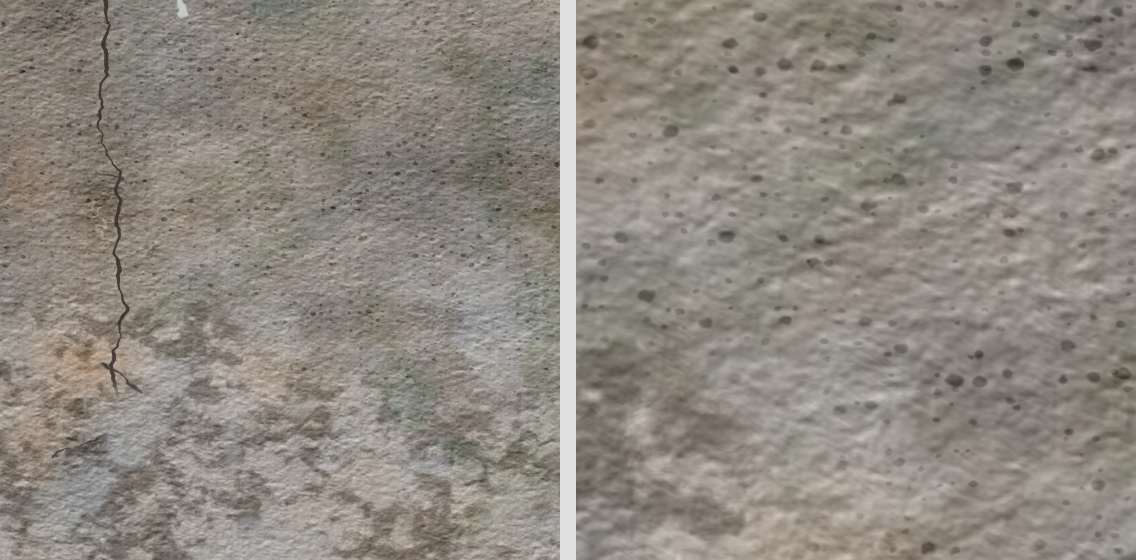
Left: the whole. Right: its middle third, enlarged.
Reproduce this texture procedurally as a Shadertoy shader.

```glsl
// Weathered concrete wall: gritty plaster above, flaking pale limewash below.
// Layered value noise gives stains, flakes and side-lit grain; a wandering
// crack, short gashes, pits and rust stains are laid on top.

float hash(vec2 p) {
    return fract(sin(dot(p, vec2(127.1, 311.7))) * 43758.5453);
}

float noise(vec2 p) {
    vec2 cell = floor(p), f = fract(p);
    f = f * f * (3.0 - 2.0 * f);
    return mix(mix(hash(cell), hash(cell + vec2(1, 0)), f.x),
               mix(hash(cell + vec2(0, 1)), hash(cell + vec2(1, 1)), f.x), f.y);
}

// Sum of octaves, scaled to 0..1
float fbm(vec2 p, int octaves) {
    float sum = 0.0, total = 0.0, amp = 0.5;
    for (int i = 0; i < octaves; i++) {
        sum += amp * noise(p);
        total += amp;
        p = p * 2.03 + vec2(17.3, 9.1);
        amp *= 0.55;
    }
    return sum / total;
}

float grainHeight(vec2 p) {
    p += 0.006 * vec2(noise(p * 40.0), noise(p * 40.0 + 31.0));
    return fbm(p * vec2(75, 125), 3);
}

float segment(vec2 p, vec2 a, vec2 b) {
    vec2 ab = b - a;
    return length(p - a - ab * clamp(dot(p - a, ab) / dot(ab, ab), 0.0, 1.0));
}

// Soft round spot, stretched by its radii
float blob(vec2 p, vec2 centre, vec2 radii) {
    vec2 d = (p - centre) / radii;
    return exp(-dot(d, d));
}

// Scattered dark pits, one candidate per cell
float pits(vec2 p, float cells, float share) {
    vec2 q = p * cells, cell = floor(q);
    vec2 centre = 0.3 + 0.4 * vec2(hash(cell + 3.7), hash(cell + 8.2));
    float radius = mix(0.1, 0.26, hash(cell + 5.1));
    float d = length((fract(q) - centre) * vec2(0.85, 1.15));
    d += 0.12 * (noise(q * 5.0) - 0.5);
    return step(hash(cell), share) * smoothstep(radius + 0.08, radius - 0.08, d);
}

void mainImage(out vec4 fragColor, in vec2 fragCoord) {
    vec2 uv = fragCoord / iResolution.xy;
    vec2 wobble = vec2(fbm(uv * 28.0, 3), fbm(uv * 28.0 + 50.0, 3)) - 0.5;
    vec2 p = uv + 0.03 * wobble;

    // Plaster: broad clouds and horizontal streaks
    float cloud = fbm(p * vec2(5, 6) + 4.0, 5) - 0.5;
    float streak = fbm(p * vec2(12, 42) + 20.0, 3) - 0.5;
    float tone = 0.525 + 0.22 * cloud + 0.12 * streak;

    // Limewash: pale flakes over a dark ground, in the lower part
    float edge = uv.y + 0.45 * (fbm(p * 5.0 + 12.0, 4) - 0.5) - 0.1 * (0.5 - uv.x);
    float worn = smoothstep(0.48, 0.3, edge);
    float broad = fbm(p * vec2(9, 12) + 7.0, 3);
    float flecks = fbm(p * vec2(38, 58) + 2.0, 4);
    float flakes = smoothstep(0.41, 0.59, 0.45 * broad + 0.55 * flecks);
    tone = mix(tone, mix(0.425, 0.645, flakes) + 0.1 * cloud, worn * 0.9);

    // Smooth grey-white patches
    float patches = smoothstep(0.56, 0.72, fbm(p * vec2(8, 9) + 33.0, 4));
    patches *= smoothstep(0.68, 0.38, uv.y);
    tone = mix(tone, 0.66, 0.75 * patches);

    // Dark stains in the corner and beside the crack
    float stain = blob(p, vec2(0.11, 0.97), vec2(0.11, 0.06))
                + 0.8 * blob(p, vec2(0.2, 0.66), vec2(0.06, 0.09))
                + 0.7 * blob(p, vec2(0.15, 0.2), vec2(0.1, 0.09))
                + 0.5 * blob(p, vec2(0.7, 0.43), vec2(0.25, 0.025));
    tone -= 0.13 * stain * (0.5 + fbm(p * 20.0, 3));

    // Grain lit from the upper left
    float relief = grainHeight(uv) - grainHeight(uv + vec2(-0.002, 0.0035));
    float rough = fbm(uv * 22.0 + 70.0, 2);
    tone += relief * (0.2 + 0.22 * rough + 0.12 * stain);
    tone += 0.09 * (fbm(uv * vec2(150, 210), 2) - 0.5);

    // Pits, mostly in the upper plaster
    float pitted = pits(uv, 60.0, 0.16) + 0.7 * pits(uv + 0.37, 105.0, 0.18);
    tone -= 0.16 * pitted * (1.0 - 0.7 * worn);

    // Hues: warm grey, cooler where pale, rusty on the left
    float warmth = 1.0 + 2.2 * (fbm(p * 6.0 + 90.0, 4) - 0.5) - 0.5 * patches;
    vec3 color = tone + warmth * vec3(0.03, 0.0, -0.03);
    float rust = blob(p, vec2(0.15, 0.34), vec2(0.07, 0.05))
               + 0.6 * blob(p, vec2(0.04, 0.68), vec2(0.04, 0.1))
               + 0.5 * blob(p, vec2(0.06, 0.24), vec2(0.09, 0.08));
    color += rust * vec3(0.03, -0.03, -0.08) * (0.4 + fbm(p * 16.0, 3));
    float moss = smoothstep(0.56, 0.7, fbm(p * 7.0 + 140.0, 3));
    color -= moss * vec3(0.05, 0.03, 0.05);

    // Crack with a lit lip, broken edges and side gashes
    float path = 0.2 + 0.05 * (noise(vec2(uv.y * 9.0, 2.0)) - 0.5)
               + 0.025 * (fbm(vec2(uv.y * 38.0, 6.0), 3) - 0.5);
    float side = uv.x - path;
    float width = 0.0035 * noise(vec2(uv.y * 25.0, 11.0));
    float crack = smoothstep(width + 0.0018, width - 0.0008, abs(side));
    crack *= smoothstep(0.28, 0.33, uv.y);
    vec2 g = uv + 0.022 * wobble;
    float gash = min(segment(g, vec2(0.17, 0.695), vec2(0.215, 0.68)),
                     segment(g, vec2(0.09, 0.185), vec2(0.175, 0.22)));
    gash = min(gash, segment(g, vec2(0.19, 0.35), vec2(0.25, 0.295)));
    crack = max(crack, smoothstep(0.0055, 0.001, gash + 0.004 * rough));
    float chips = blob(uv, vec2(0.185, 0.63), vec2(0.035, 0.07));
    float ridge = abs(fbm(p * vec2(24, 32) + 60.0, 3) - 0.5);
    color += chips * 0.2 * smoothstep(0.04, 0.0, ridge);
    color += 0.07 * smoothstep(0.004, 0.0, abs(side + 0.006)) * rough;
    color = mix(color, vec3(0.2, 0.18, 0.165), 0.85 * crack);

    // Small drip of white paint at the top edge
    float drip = segment(g, vec2(0.328, 1.0), vec2(0.33, 0.975));
    color = mix(color, vec3(0.77, 0.79, 0.77), smoothstep(0.009, 0.004, drip));

    fragColor = vec4(clamp(color, 0.0, 1.0), 1.0);
}
```
